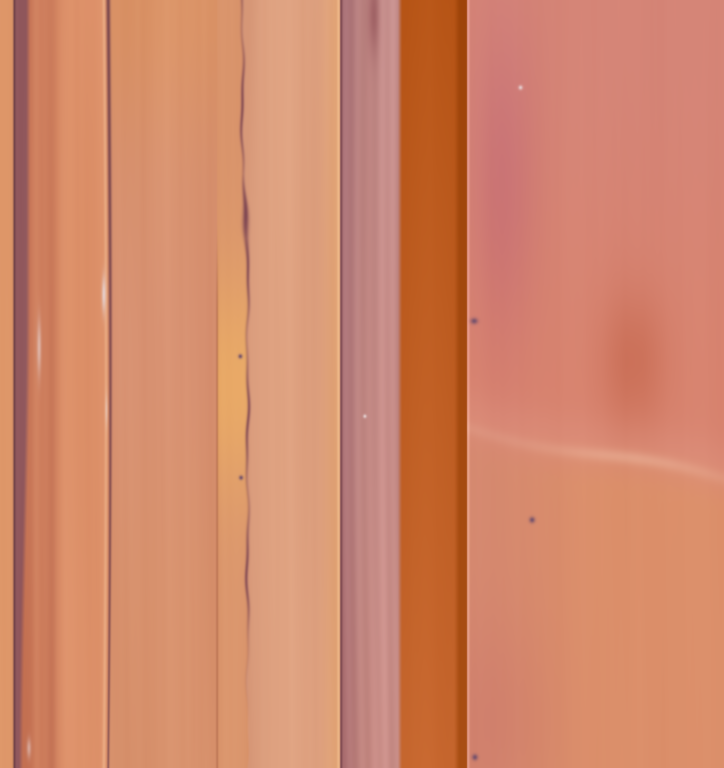
Give the GLSL for this texture, as a WebGL 1 fragment shader.

```glsl
precision highp float;
// Weathered painted planks: peach boards, a mauve band, a rust groove and a coral panel.
uniform vec2 u_resolution;

#define GRAIN 0.020
#define CRACK_DARK vec3(0.47, 0.27, 0.30)
#define PEACH vec3(0.845, 0.570, 0.425)
#define PALE_PEACH vec3(0.870, 0.630, 0.500)
#define MAUVE vec3(0.735, 0.515, 0.505)
#define RUST vec3(0.735, 0.355, 0.120)
#define DEEP_RUST vec3(0.620, 0.265, 0.035)
#define CORAL vec3(0.845, 0.515, 0.435)
#define CHALK vec3(0.90, 0.83, 0.83)
#define SPECK_DARK vec3(0.42, 0.30, 0.42)

// Antialiased step to the right of a vertical edge.
float past(float x, float edge, float soft) {
  float w = max(soft, 0.75 / u_resolution.x);
  return smoothstep(edge - w, edge + w, x);
}

// Soft bell of the given radius around zero.
float bell(float d, float radius) {
  return exp(-d * d / (radius * radius));
}

float spot(vec2 p, vec2 centre, vec2 radius) {
  vec2 d = (p - centre) / radius;
  return exp(-dot(d, d));
}

// Vertical wood grain from layered sines, slowly drifting along the board.
float grain(vec2 p) {
  float sum = 0.0;
  float amp = 0.5;
  float freq = 43.0;
  for (int i = 0; i < 5; i++) {
    float drift = sin(p.y * (2.3 + amp * 5.0) + freq) * 0.9;
    sum += amp * sin(p.x * freq + drift + freq * 1.7)
               * (0.7 + 0.3 * sin(p.y * 5.0 + freq * p.x * 0.3));
    freq *= 1.83;
    amp *= 0.72;
  }
  return sum;
}

vec3 leftBoards(vec2 p) {
  float x = p.x, y = p.y;
  // Outer strip, purple shadow and reddish board.
  vec3 c = vec3(0.87, 0.59, 0.41);
  vec3 red = mix(vec3(0.78, 0.46, 0.34), vec3(0.865, 0.565, 0.41), smoothstep(0.04, 0.10, x));
  red -= vec3(0.06, 0.07, 0.05) * bell(x - 0.072, 0.007) * (1.0 - 0.5 * y);
  red += vec3(0.03, 0.04, 0.03) * bell(x - 0.050, 0.006);
  float shadowEnd = mix(0.029, 0.039, smoothstep(0.0, 0.6, y));
  c = mix(c, vec3(0.57, 0.35, 0.37), past(x, 0.0193, 0.001));
  c = mix(c, red, past(x, shadowEnd, 0.004));
  c = mix(c, CRACK_DARK * 0.85, 0.7 * bell(x - 0.0198, 0.002));

  // Wide board, glowing sliver and pale board.
  float seam = 0.1485 + 0.003 * sin(y * 3.14159);
  float crack = 0.335 + 0.007 * (1.0 - smoothstep(0.68, 0.78, y))
              + 0.0013 * sin(y * 43.0) + 0.0007 * sin(y * 97.0);
  vec3 wide = PEACH + vec3(0.0, 0.0, 0.02) * bell(y - 0.55, 0.25);
  wide += vec3(0.01, 0.005, -0.025) * smoothstep(0.75, 1.0, y);
  c = mix(c, wide, past(x, seam, 0.001));
  vec3 sliver = mix(vec3(0.855, 0.585, 0.425), vec3(0.91, 0.66, 0.40), bell(y - 0.50, 0.15));
  c = mix(c, sliver, past(x, 0.300, 0.0015));
  vec3 pale = PALE_PEACH + vec3(-0.02, -0.025, -0.02) * bell(x - 0.345, 0.018);
  pale += vec3(0.015, 0.012, -0.04) * smoothstep(0.435, 0.47, x);
  c = mix(c, pale, past(x, crack, 0.002));

  // Seams and their lit lips.
  c = mix(c, vec3(0.93, 0.70, 0.54), 0.65 * bell(x - seam + 0.005, 0.0025));
  c = mix(c, CRACK_DARK, (0.65 + 0.25 * y) * bell(x - seam - 0.001, 0.0018 + 0.0012 * y));
  float worn = smoothstep(0.05, 0.25, y) * (0.55 + 0.25 * sin(y * 31.0));
  worn = max(worn, bell(y - 0.72, 0.05));
  c = mix(c, CRACK_DARK * 1.1, worn * bell(x - crack, 0.0025 + 0.002 * bell(y - 0.71, 0.03)));
  float faint = 0.45 * (1.0 - smoothstep(0.58, 0.72, y));
  return mix(c, vec3(0.66, 0.38, 0.27), faint * bell(x - 0.300, 0.0018));
}

vec3 mauveBand(vec2 p) {
  vec3 c = mix(MAUVE * vec3(0.90, 0.86, 0.92), MAUVE, smoothstep(0.472, 0.505, p.x));
  float streak = sin((p.x + 0.008 * p.y) * 380.0 + sin(p.y * 4.0));
  c += 0.014 * streak + 0.045 * bell(p.x - 0.538 + 0.012 * (1.0 - p.y), 0.015);
  c -= vec3(0.10, 0.12, 0.10) * spot(p, vec2(0.516, 0.98), vec2(0.008, 0.05));
  return c + vec3(0.02, 0.005, -0.01) * (1.0 - p.y);
}

vec3 coralPanel(vec2 p) {
  float crease = 0.443 - 0.19 * (p.x - 0.645) - 0.006 * sin((p.x - 0.645) * 17.0);
  float above = smoothstep(-0.05, 0.03, p.y - crease);
  vec3 upper = mix(CORAL, vec3(0.835, 0.520, 0.465), smoothstep(0.45, 0.95, p.y));
  upper -= vec3(0.045, 0.065, 0.0) * spot(p, vec2(0.695, 0.76), vec2(0.045, 0.22));
  upper -= vec3(0.045, 0.07, 0.085) * spot(p, vec2(0.875, 0.53), vec2(0.045, 0.09));
  vec3 lower = mix(vec3(0.835, 0.535, 0.435), vec3(0.86, 0.56, 0.415), smoothstep(0.65, 0.85, p.x));
  lower -= vec3(0.02, 0.035, 0.01) * spot(p, vec2(0.68, 0.06), vec2(0.08, 0.14));
  vec3 c = mix(lower, upper, above);
  float lit = 0.35 + 0.65 * bell(p.x - 0.87, 0.09);
  c += vec3(0.035, 0.085, 0.085) * lit * bell(p.y - crease, 0.009);
  return c + vec3(0.01, 0.025, 0.025) * bell(p.y - crease - 0.015, 0.035);
}

void main() {
  vec2 p = gl_FragCoord.xy / u_resolution;
  vec3 c = leftBoards(p);
  c = mix(c, mauveBand(p), past(p.x, 0.470, 0.001));
  c = mix(c, vec3(0.95, 0.75, 0.56), 0.7 * bell(p.x - 0.4675, 0.002));
  c = mix(c, CRACK_DARK, 0.75 * bell(p.x - 0.4715, 0.0018));

  // Rust groove with its shaded right wall.
  vec3 rust = RUST + mix(vec3(0.035, 0.04, 0.055), vec3(-0.025, -0.03, -0.04), p.y);
  rust += 0.02 * bell(p.x - 0.592, 0.022);
  rust = mix(rust, DEEP_RUST + 0.04 * (1.0 - p.y), past(p.x, 0.631, 0.005));
  c = mix(c, rust, past(p.x, 0.5525, 0.004));
  c = mix(c, coralPanel(p), past(p.x, 0.645, 0.0012));
  c += vec3(0.07, 0.10, 0.10) * bell(p.x - 0.647, 0.0018);

  float calm = mix(1.0, 0.35, past(p.x, 0.5525, 0.004));
  c += GRAIN * calm * grain(p) * vec3(0.7, 1.0, 1.0);

  // Chipped paint and small specks.
  float chips = spot(p, vec2(0.1435, 0.617), vec2(0.003, 0.024))
    + 0.7 * spot(p, vec2(0.054, 0.548), vec2(0.003, 0.035))
    + 0.6 * spot(p, vec2(0.040, 0.026), vec2(0.003, 0.012))
    + 0.5 * spot(p, vec2(0.147, 0.466), vec2(0.002, 0.02))
    + spot(p, vec2(0.719, 0.886), vec2(0.003))
    + spot(p, vec2(0.504, 0.458), vec2(0.0025));
  float specks = spot(p, vec2(0.655, 0.582), vec2(0.005, 0.004))
    + spot(p, vec2(0.735, 0.323), vec2(0.004))
    + spot(p, vec2(0.656, 0.014), vec2(0.004))
    + spot(p, vec2(0.332, 0.536), vec2(0.003))
    + spot(p, vec2(0.333, 0.378), vec2(0.003));
  c = mix(c, CHALK, min(chips, 1.0) * 0.85);
  c = mix(c, SPECK_DARK, min(specks, 1.0) * 0.85);
  gl_FragColor = vec4(clamp(c, 0.0, 1.0), 1.0);
}
```
